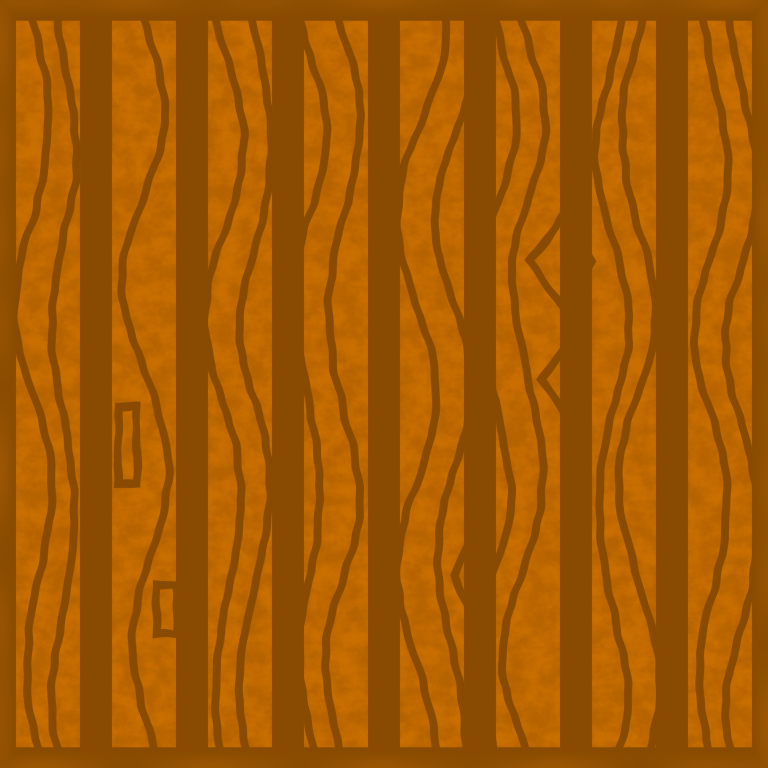
This texture is drawn by a Shadertoy shader. Its source:

```glsl
// Per plank: height of a bend's crest, position of the first grain line, gap to the second
const float crest[8] = float[8](0.82, 0.87, 0.81, 0.83, 0.48, 0.85, 0.58, 0.79);
const float first[8] = float[8](0.28, 0.52, 0.27, 0.12, 0.34, 0.48, 0.30, 0.42);
const float gap[8] = float[8](0.50, 2.00, 0.48, 0.50, 0.50, -0.46, 0.40, 0.44);

// Knots: centre and half size
const vec4 knots[5] = vec4[5](
    vec4(0.166, 0.420, 0.012, 0.050), vec4(0.217, 0.206, 0.013, 0.032),
    vec4(0.730, 0.660, 0.040, 0.055), vec4(0.735, 0.505, 0.030, 0.042),
    vec4(0.610, 0.250, 0.020, 0.042));

vec2 gradientAt(vec2 cell) {
    vec3 h = fract(cell.xyx * vec3(0.1031, 0.1030, 0.0973));
    h += dot(h, h.yzx + 33.33);
    float angle = 6.2832 * fract((h.x + h.y) * h.z);
    return vec2(cos(angle), sin(angle));
}

float gradientNoise(vec2 p) {
    vec2 i = floor(p), f = fract(p);
    vec2 s = f * f * f * (f * (f * 6.0 - 15.0) + 10.0);
    vec2 e = vec2(1, 0);
    float low = mix(dot(gradientAt(i), f), dot(gradientAt(i + e), f - e), s.x);
    float high = mix(dot(gradientAt(i + e.yx), f - e.yx), dot(gradientAt(i + 1.0), f - 1.0), s.x);
    return mix(low, high, s.y);
}

float fbm(vec2 p) {
    float sum = 0.0, amplitude = 0.6;
    for (int i = 0; i < 4; i++) {
        sum += amplitude * gradientNoise(p);
        p = p * 2.03 + 17.7;
        amplitude *= 0.6;
    }
    return sum;
}

// Horizontal place of a grain line inside its plank, from 0 to 1
float grainPath(float y, int plank, int strand) {
    float seed = float(plank * 2 + strand) * 7.37 + 0.5;
    float bend = 0.25 * cos(6.2832 * (y - crest[plank]) / 0.47);
    float drift = 0.3 * gradientNoise(vec2(seed, y * 4.0));
    float wobble = 0.05 * gradientNoise(vec2(seed, y * 32.0));
    return first[plank] + gap[plank] * float(strand) + bend + drift + wobble;
}

float knotOutline(vec2 p, int i) {
    vec4 k = knots[i];
    vec2 q = abs(p - k.xy);
    float box = max(q.x - k.z, q.y - k.w);
    float rhombus = (q.x / k.z + q.y / k.w - 1.0) * k.z * k.w / length(k.zw);
    return abs(i < 2 ? box : rhombus);
}

void mainImage(out vec4 fragColor, in vec2 fragCoord) {
    vec2 uv = fragCoord / iResolution.xy;
    float blur = 0.75 / min(iResolution.x, iResolution.y);

    // Eight upright planks
    float column = uv.x * 8.0;
    int plank = clamp(int(column), 0, 7);
    float across = (fract(column) - 1.0 / 6.0) * 1.5;
    float plankEdge = max(abs(across - 0.5) / 12.0 - 1.0 / 24.0, abs(uv.y - 0.5) - 0.473);

    // Grain lines and knots
    float line = 1.0;
    for (int strand = 0; strand < 2; strand++)
        line = min(line, abs(across - grainPath(uv.y, plank, strand)) / 12.0);
    vec2 warped = uv + 0.004 * vec2(gradientNoise(uv * 30.0), gradientNoise(uv * 30.0 + 9.0));
    for (int i = 0; i < 5; i++)
        line = min(line, knotOutline(warped, i));

    // Mottled wood
    float mottle = smoothstep(-0.4, 0.4, fbm(uv * vec2(32.0, 38.0)));
    vec3 wood = mix(vec3(0.71, 0.385, 0.0), vec3(0.79, 0.435, 0.0), mottle);

    // Dark frame, faintly worn along the outer rim
    vec2 rim = min(uv, 1.0 - uv);
    float wear = 1.0 - smoothstep(0.0, 0.025, min(rim.x, rim.y));
    wear *= clamp(0.5 + gradientNoise(uv * 9.0), 0.0, 1.0);
    vec3 groove = vec3(0.535, 0.295, 0.005);
    vec3 frame = mix(groove, vec3(0.63, 0.35, 0.01), 0.8 * wear);

    vec3 color = mix(groove, wood, smoothstep(-blur, blur, line - 0.0052));
    color = mix(color, frame, smoothstep(-blur, blur, plankEdge));
    fragColor = vec4(color, 1.0);
}
```
